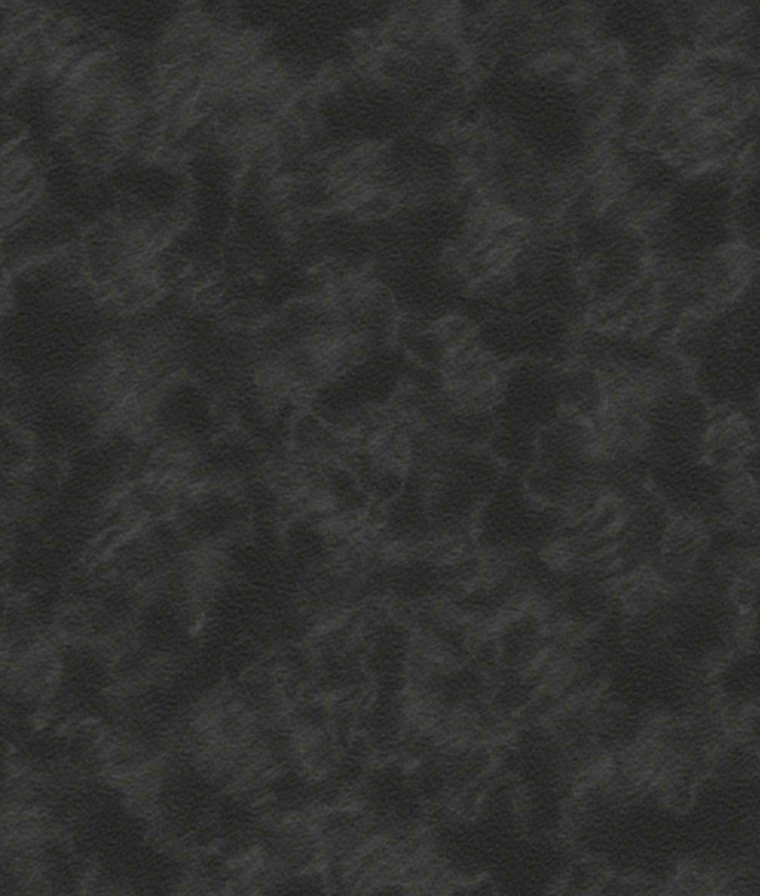
This texture is drawn by a WebGL 2 fragment shader. Its source:

```glsl
#version 300 es
precision highp float;

uniform vec2 u_resolution;
out vec4 fragColor;

vec2 hash22(vec2 p) {
  vec3 q = fract(vec3(p.xyx) * vec3(0.1031, 0.1030, 0.0973));
  q += dot(q, q.yzx + 33.33);
  return fract((q.xx + q.yz) * q.zy);
}

float cornerSlope(vec2 cell, vec2 corner, vec2 f) {
  return dot(hash22(cell + corner) * 2.0 - 1.0, f - corner);
}

// Gradient noise, roughly -0.8 to 0.8
float gradientNoise(vec2 p) {
  vec2 cell = floor(p);
  vec2 f = p - cell;
  vec2 w = f * f * f * (f * (f * 6.0 - 15.0) + 10.0);
  float low = mix(cornerSlope(cell, vec2(0, 0), f), cornerSlope(cell, vec2(1, 0), f), w.x);
  float high = mix(cornerSlope(cell, vec2(0, 1), f), cornerSlope(cell, vec2(1, 1), f), w.x);
  return 1.25 * mix(low, high, w.y);
}

mat2 rotation(float angle) {
  float c = cos(angle), s = sin(angle);
  return mat2(c, -s, s, c);
}

float fbm(vec2 p, int octaves) {
  float sum = 0.0, amplitude = 1.0;
  mat2 turn = rotation(0.65);
  for (int i = 0; i < octaves; i++) {
    sum += amplitude * gradientNoise(p);
    p = turn * p * 2.03 + 17.3;
    amplitude *= 0.55;
  }
  return sum;
}

vec2 warp(vec2 p, float frequency, float amount) {
  vec2 q = p * frequency;
  return p + amount * vec2(fbm(q + 3.7, 3), fbm(q + 41.2, 3));
}

// Worn light areas and veins between dark patches, 0 to 1
float wear(vec2 p) {
  float cloud = fbm(p * 9.5 + 11.0, 5);
  float ridge = 1.0 - min(1.0, 2.3 * abs(fbm(p * 7.5 + 63.0, 4)));
  return smoothstep(-0.65, 0.95, cloud + 0.75 * (ridge * ridge - 0.33));
}

// Thin line along the zero contour of a noise field
float crease(vec2 p, float width) {
  return 1.0 - smoothstep(0.0, width, abs(fbm(p, 3)));
}

// Difference of a noise field along the light direction
float emboss(vec2 p, vec2 offset) {
  return gradientNoise(p) - gradientNoise(p + offset);
}

// Creases that fade in and out across the hide
float brokenCrease(vec2 p, vec2 scale, float angle, float seed) {
  float visible = smoothstep(-0.1, 0.35, gradientNoise(p * 15.0 + seed));
  return visible * crease(rotation(angle) * p * scale + seed, 0.07);
}

void main() {
  vec2 p = gl_FragCoord.xy / u_resolution.y + 2.0;
  vec2 bent = warp(p, 10.0, 0.016);
  float worn = wear(bent);

  // Slanted creases and short wrinkles
  float creases = brokenCrease(bent, vec2(7.0, 15.0), 0.68, 29.0)
                + brokenCrease(bent, vec2(8.0, 18.0), 1.05, 57.0);
  vec2 along = rotation(0.68) * bent;
  float wrinkles = emboss(along * vec2(24.0, 80.0), vec2(0.1, 0.5));
  float wrinkled = smoothstep(0.15, 0.75, worn)
                 * (0.4 + 0.6 * smoothstep(-0.3, 0.3, gradientNoise(p * 9.0 + 83.0)));

  // Fine pebbled grain
  float grain = emboss(rotation(0.5) * p * vec2(165.0, 205.0), vec2(0.3, 0.5));
  float speck = gradientNoise(p * 293.0 + 7.0);

  float tone = mix(0.157, 0.236, worn);
  tone += 0.036 * creases * worn + 0.052 * wrinkles * wrinkled;
  tone += 0.042 * grain + 0.034 * speck;

  // Faint olive flecks on near-neutral charcoal
  float olive = smoothstep(0.13, 0.24, gradientNoise(p * 75.0 + 19.0));
  vec3 color = tone * mix(vec3(1.01, 0.998, 1.0), vec3(1.01, 1.005, 0.88), olive);
  fragColor = vec4(clamp(color, 0.0, 1.0), 1.0);
}
```
